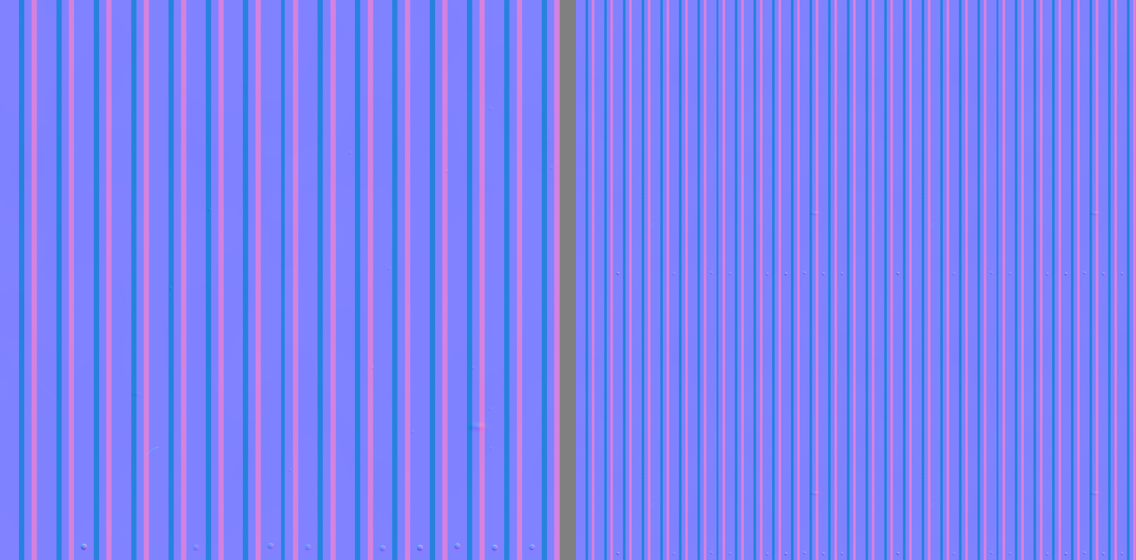
Left, the tile; right, the same tile 2 across and 2 down.
This texture map is drawn by a Shadertoy shader. Its source:

```glsl
const float TAU = 6.2831853;
const float RIBS = 15.0;

float hash(vec2 p) {
    return fract(sin(dot(p, vec2(127.1, 311.7))) * 4375.85);
}

// Shortest offset on a surface that repeats every unit
vec2 wrapOffset(vec2 d) {
    return d - round(d);
}

// Coverage of one fold line per rib; seamRib has a narrower fold
float foldLine(float x, float centre, float halfWidth, float seamRib, float soft) {
    float shifted = x - centre + 0.5;
    float id = mod(floor(shifted), RIBS);
    float jitter = 0.012 * (hash(vec2(id, centre)) - 0.5);
    float seam = 1.0 - step(0.5, abs(id - seamRib));
    float d = abs(fract(shifted) - 0.5 + jitter);
    float w = halfWidth - 0.022 * seam;
    return 1.0 - smoothstep(w - soft, w + soft, d);
}

// Slope of a smooth round depression
vec2 dentSlope(vec2 offset, vec2 size, float strength) {
    vec2 q = offset / size;
    return strength * q * exp(-dot(q, q));
}

// Slope of a raised or sunken ring
vec2 ringSlope(vec2 offset, float radius, float width, float strength) {
    float r = length(offset);
    float band = (r - radius) / width;
    return strength * offset / max(r, 0.0001) * exp(-band * band);
}

// Sparse cellular pits, wrapped by the whole number of cells
vec2 pitSlope(vec2 uv, float cells, float density, float radius, float strength) {
    vec2 g = uv * cells;
    vec2 id = mod(floor(g), cells);
    vec2 centre = 0.35 + 0.3 * vec2(hash(id + 3.7), hash(id + 8.3));
    float present = step(1.0 - density, hash(id + 15.1));
    return present * dentSlope(fract(g) - centre, vec2(radius), strength);
}

// Fasteners near the lower edge, with varied depth and some missing
vec2 rivetSlope(vec2 uv, float height) {
    float id = mod(floor(uv.x * RIBS), RIBS);
    float rnd = hash(vec2(id, 4.0));
    vec2 centre = vec2((id + 0.25) / RIBS, height + 0.005 * (hash(vec2(id, 9.0)) - 0.5));
    float strength = step(0.33, rnd) * mix(0.2, 0.6, hash(vec2(id, 2.0)));
    return ringSlope(wrapOffset(uv - centre), 0.004, 0.0016, strength);
}

// Curved scratch: an arc of a thin ring
vec2 scratchSlope(vec2 offset, float radius, vec2 facing, float strength) {
    float along = dot(normalize(offset + 0.00001), facing);
    return smoothstep(0.78, 0.88, along) * ringSlope(offset, radius, 0.001, strength);
}

// Gentle unevenness of the sheet from periodic layered sines
vec2 sheetSlope(vec2 uv, float strength) {
    vec2 slope = vec2(0.0);
    for (float i = 1.0; i < 5.0; i++) {
        vec2 phase = TAU * uv.yx * vec2(i + 1.0, 2.0 * i + 1.0) + i * vec2(1.7, 2.9);
        slope += sin(phase + sin(TAU * uv * (i + 2.0))) / i;
    }
    return strength * slope;
}

void mainImage(out vec4 fragColor, in vec2 fragCoord) {
    vec2 uv = fragCoord / iResolution.xy;
    float soft = max(0.022, 0.75 * RIBS / iResolution.x);

    // Opposite faces of each rib
    float x = uv.x * RIBS;
    float falling = foldLine(x, 0.58, 0.071, 7.0, soft);
    float rising = foldLine(x, 0.918, 0.069, -1.0, soft);
    vec2 slope = vec2(0.68 * rising - 0.70 * falling, 0.02);

    // Surface texture and small pits
    slope += sheetSlope(uv, 0.005);
    slope += pitSlope(uv, 128.0, 0.22, 0.2, 0.045);
    slope += pitSlope(uv, 28.0, 0.02, 0.06, 0.3);

    // Local wear
    slope += rivetSlope(uv, 0.023);
    slope += scratchSlope(wrapOffset(uv - vec2(0.2865, 0.173)), 0.0285, vec2(-0.64, 0.77), 0.25);
    slope += dentSlope(wrapOffset(uv - vec2(0.853, 0.238)), vec2(0.011, 0.005), 0.35);
    slope += dentSlope(wrapOffset(uv - vec2(0.245, 0.296)), vec2(0.007, 0.003), 0.15);

    // Encode the unit normal as colour
    float facing = sqrt(max(0.0, 1.0 - dot(slope, slope)));
    fragColor = vec4(0.5 + 0.5 * vec3(slope, facing), 1.0);
}
```
